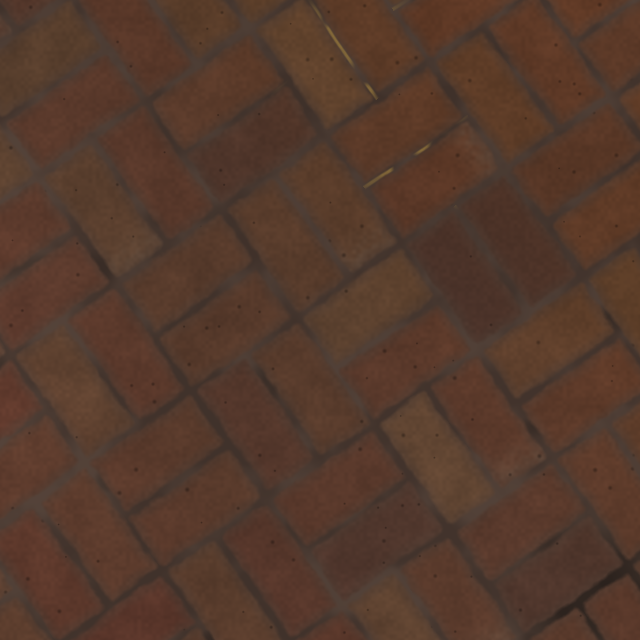
Give the GLSL for this texture, as a WebGL 2 fragment shader.

```glsl
#version 300 es
precision highp float;
uniform vec2 u_resolution;
out vec4 outColor;

float hash(vec2 p) {
  vec3 h = fract(p.xyx * vec3(0.1031, 0.1030, 0.0973));
  h += dot(h, h.yzx + 33.33);
  return fract((h.x + h.y) * h.z);
}

float noise(vec2 p) {
  vec2 i = floor(p), f = fract(p);
  f = f * f * (3.0 - 2.0 * f);
  return mix(mix(hash(i), hash(i + vec2(1, 0)), f.x),
             mix(hash(i + vec2(0, 1)), hash(i + vec2(1, 1)), f.x), f.y);
}

float fbm(vec2 p) {
  float sum = 0.0, amp = 0.5;
  for (int i = 0; i < 4; i++) {
    sum += amp * noise(p);
    p = mat2(1.6, 1.2, -1.2, 1.6) * p + 7.3;
    amp *= 0.5;
  }
  return sum;
}

float roundedBox(vec2 p, vec2 halfSize, float radius) {
  vec2 d = abs(p) - halfSize + radius;
  return length(max(d, 0.0)) + min(max(d.x, d.y), 0.0) - radius;
}

// Fired clay tone, from dark umber through rust and brown to tan
vec3 clay(float t) {
  vec3 c = mix(vec3(0.3, 0.208, 0.172), vec3(0.35, 0.222, 0.168), smoothstep(0.0, 0.35, t));
  c = mix(c, vec3(0.347, 0.247, 0.178), smoothstep(0.35, 0.65, t));
  return mix(c, vec3(0.4, 0.288, 0.21), smoothstep(0.7, 1.0, t));
}

void main() {
  vec2 uv = gl_FragCoord.xy / u_resolution.y;

  // Tilted grid of square blocks, each holding a pair of bricks
  mat2 blockAxes = mat2(0.164, 0.1146, 0.1185, -0.168);
  vec2 q = inverse(blockAxes) * (uv - vec2(0.6276, 0.6198));
  q += 0.025 * (vec2(noise(uv * 14.0), noise(uv * 14.0 + 40.0)) - 0.5);
  vec2 block = floor(q);
  vec2 local = fract(q) - 0.5;
  if (mod(block.x + block.y, 2.0) > 0.5) local = local.yx;
  float side = local.x < 0.0 ? 0.0 : 1.0;
  vec2 brickId = block * vec2(2.0, 1.0) + vec2(side + 60.0, 31.0);

  // Brick outline with slightly uneven joints
  vec2 brickPos = vec2(abs(local.x) - 0.25, local.y);
  brickPos += 0.016 * (vec2(hash(brickId + 5.0), hash(brickId + 9.0)) - 0.5);
  float edge = roundedBox(brickPos, vec2(0.224, 0.471), 0.03);
  edge += 0.045 * (fbm(uv * 50.0) - 0.47);
  float soft = 0.016 + 2.5 / u_resolution.y;
  float brick = 1.0 - smoothstep(-soft, soft, edge);

  // Brick colour: tone shared by the block, then varied by brick
  float tone = mix(hash(block + 83.0), hash(brickId), 0.6);
  vec3 color = clay(tone);
  float mottle = fbm(uv * 24.0 + hash(brickId) * 20.0);
  color *= 0.9 + 0.21 * mottle;
  if (block == vec2(0)) color = mix(color, vec3(0.265, 0.19, 0.172), 0.75);

  // Warmer clay at upper right, redder at lower left
  float warm = smoothstep(0.9, 1.7, uv.x + uv.y);
  color += warm * vec3(0.03, 0.006, -0.018);
  color += smoothstep(0.8, 0.2, uv.x + uv.y) * vec3(0.015, -0.006, 0.0);

  // Pale scuffs near some brick ends and a dusty rim
  float scuff = smoothstep(0.15, 0.5, local.y) * step(0.8, hash(brickId + 17.0));
  color = mix(color, vec3(0.43, 0.35, 0.285), scuff * (0.15 + 0.4 * noise(uv * 130.0)));
  color = mix(color, vec3(0.305, 0.235, 0.197), 0.5 * smoothstep(-0.1, 0.0, edge));

  // Fine grain and a few dark pits
  color *= 0.955 + 0.09 * noise(uv * 170.0);
  vec2 pitCell = floor(uv * 36.0);
  vec2 pitCenter = 0.25 + 0.5 * vec2(hash(pitCell + 3.0), hash(pitCell + 71.0));
  float pitSize = 0.08 + 0.12 * hash(pitCell + 29.0);
  float pit = 1.0 - smoothstep(0.0, pitSize, length(fract(uv * 36.0) - pitCenter));
  color *= 1.0 - 0.3 * pit * step(0.88, hash(pitCell + 11.0));

  // Dusty mortar fading between dark and pale, grimy at lower right
  float dust = smoothstep(0.25, 0.7, fbm(uv * 13.0 + 4.0));
  vec3 mortar = mix(vec3(0.255, 0.198, 0.17), vec3(0.318, 0.252, 0.216), dust);
  float grime = 0.5 * smoothstep(0.8, 0.95, noise(uv * 12.0 + 21.0));
  grime = max(grime, 1.0 - smoothstep(0.03, 0.16, length(uv - vec2(0.93, 0.07))));
  mortar *= 1.0 - 0.4 * grime;

  // Sunlit gap between paired bricks
  float gap = 1.0 - smoothstep(0.004, 0.022, abs(local.x));
  float sun = 1.0 - smoothstep(0.35, 0.8, length((q - vec2(0.5, -1.0)) * vec2(1.0, 0.65)));
  mortar = mix(mortar, vec3(0.54, 0.43, 0.23), gap * sun * smoothstep(0.35, 0.7, noise(uv * 35.0)));
  color = mix(mortar, color, brick);

  // Uneven ambient light
  color *= 0.96 + 0.1 * noise(uv * 3.0 + 6.0);
  outColor = vec4(color, 1.0);
}
```
